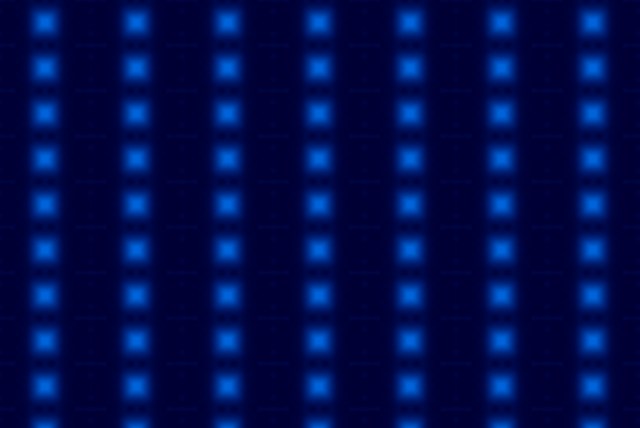
This pattern is drawn by a WebGL 2 fragment shader. Its source:

```glsl
#version 300 es
precision highp float;
// Columns of soft blue lights on deep navy, with faint dashes and diamonds between.
// Space folds into one cell per light; glows and distance functions add up to an
// intensity, which a power curve turns into colour. Lengths are in row pitches.

uniform vec2 u_resolution;
out vec4 fragColor;

const float TAU = 6.2831853;
const float ROWS = 9.41;                      // rows in the canvas height
const vec2 PITCH = vec2(2.007, 1.0);          // spacing of the lights
const vec2 FIRST_LIGHT = vec2(0.993, -0.085); // centre of the lowest left light

const float GLOW_RADIUS = 0.283;
const float GLOW_SQUARENESS = 0.07;
const float COLUMN_HALF_WIDTH = 0.34;
const float COLUMN_LEVEL = 0.065;
const vec2 HOLE_OFFSET = vec2(0.13, 0.5);
const float HOLE_RADIUS = 0.085;
const float HOLE_LEVEL = 0.085;
const vec2 DASH_HALF_SIZE = vec2(0.34, 0.035);
const float DASH_LEVEL = 0.085;
const float DIAMOND_RADIUS = 0.085;
const float DIAMOND_LEVEL = 0.05;
const vec2 TICK_HALF_SIZE = vec2(0.015, 0.13);
const float TICK_LEVEL = 0.035;
const float BASE_LEVEL = 0.012;
const float RIPPLE_LEVEL = 0.014;

const vec3 NAVY = vec3(0.0, 0.0, 0.205);
const vec3 LIGHT_GAIN = vec3(0.0, 0.37, 0.62);
const float GREEN_POWER = 1.2;

// Offset from the nearest point of a lattice through the origin.
vec2 fold(vec2 p, vec2 pitch) {
    return p - pitch * round(p / pitch);
}

float boxDistance(vec2 p, vec2 halfSize) {
    vec2 d = abs(p) - halfSize;
    return length(max(d, 0.0)) + min(max(d.x, d.y), 0.0);
}

float softFill(float d, float blur) {
    return 1.0 - smoothstep(-blur, blur, d);
}

// Gaussian glow, drawn out a little along its diagonals.
float glow(vec2 p) {
    float r2 = dot(p, p);
    float cos4 = 1.0 - 8.0 * p.x * p.x * p.y * p.y / max(r2 * r2, 1e-8);
    float warp = 1.0 + GLOW_SQUARENESS * cos4;
    return exp(-r2 * warp * warp / (GLOW_RADIUS * GLOW_RADIUS));
}

// Dim band along a column, scalloped at its sides, with paired dark holes.
float columnBand(vec2 p) {
    float side = COLUMN_HALF_WIDTH + 0.025 * cos(TAU * 4.0 * p.y);
    float band = COLUMN_LEVEL * softFill(abs(p.x) - side, 0.09);
    vec2 h = (abs(p) - HOLE_OFFSET) / HOLE_RADIUS;
    return band - HOLE_LEVEL * exp(-dot(h, h));
}

// Faint marks halfway between two columns.
float gapMarks(vec2 p) {
    vec2 d = vec2(p.x, abs(p.y) - 0.5);
    float pinch = 0.012 * cos(TAU * p.x / 0.36);
    float dash = softFill(boxDistance(d, DASH_HALF_SIZE + vec2(0.0, pinch)), 0.04);
    float diamond = softFill(abs(p.x) + abs(abs(p.y) - 0.25) - DIAMOND_RADIUS, 0.06);
    float tick = softFill(boxDistance(p, TICK_HALF_SIZE), 0.03);
    return DASH_LEVEL * dash + DIAMOND_LEVEL * diamond + TICK_LEVEL * tick;
}

// Layered cosines: a slow fall-off from the columns and a fine mottling.
float ripples(vec2 p) {
    vec2 a = TAU * p / PITCH;
    return RIPPLE_LEVEL * (0.9 * cos(a.x) + 0.5 * cos(8.0 * a.x) * cos(4.0 * a.y)
                         + 0.4 * cos(5.0 * a.x) * cos(2.0 * a.y));
}

void main() {
    vec2 p = gl_FragCoord.xy / u_resolution.y * ROWS - FIRST_LIGHT;
    vec2 cell = fold(p, PITCH);
    vec2 gap = fold(p - vec2(0.5 * PITCH.x, 0.0), PITCH);

    // Lights, including the neighbours above and below
    float level = BASE_LEVEL + ripples(p);
    for (int i = -1; i <= 1; i++) {
        level += glow(cell - vec2(0.0, float(i)));
    }

    // Bands and marks
    level = max(level + columnBand(cell) + gapMarks(gap), 0.0);

    // Colour
    level = min(level, 1.04);
    vec3 color = NAVY + LIGHT_GAIN * vec3(0.0, pow(level, GREEN_POWER), level);
    fragColor = vec4(color, 1.0);
}
```
